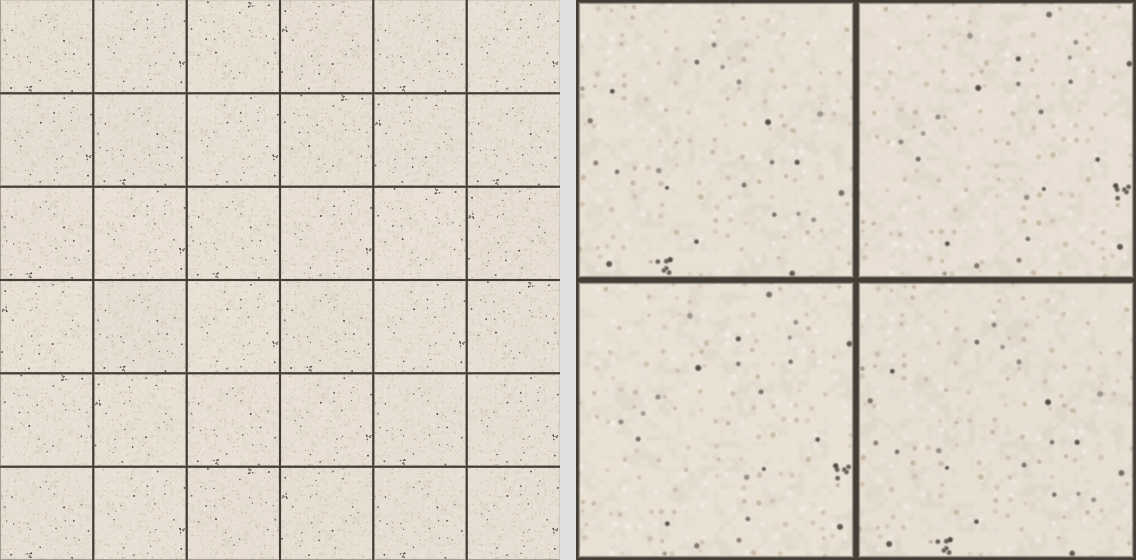
Left, the full canvas; right, a detail of the centre.
Reproduce this texture procedurally as a WebGL 2 fragment shader.

```glsl
#version 300 es
precision highp float;

uniform vec2 u_resolution;
out vec4 fragColor;

const float TILES = 6.0;
const vec3 CREAM = vec3(0.912, 0.876, 0.832);
const vec3 SAND = vec3(0.868, 0.836, 0.785);
const vec3 TAN = vec3(0.74, 0.67, 0.57);
const vec3 CHARCOAL = vec3(0.24, 0.22, 0.20);
const vec3 CHALK = vec3(0.955, 0.935, 0.905);
const vec3 GROUT = vec3(0.265, 0.245, 0.21);

float hash(vec2 p, float seed) {
    return fract(sin(dot(p, vec2(127.1, 311.7)) + seed * 74.7) * 43758.5453);
}

float valueNoise(vec2 p, float seed) {
    vec2 cell = floor(p);
    vec2 f = fract(p);
    f = f * f * (3.0 - 2.0 * f);
    float low = mix(hash(cell, seed), hash(cell + vec2(1, 0), seed), f.x);
    float high = mix(hash(cell + vec2(0, 1), seed), hash(cell + vec2(1, 1), seed), f.x);
    return mix(low, high, f.y);
}

// Soft round dot, in tile units
float dotMask(vec2 offset, float radius, float soft) {
    return 1.0 - smoothstep(radius - soft, radius + soft, length(offset));
}

// One jittered dot per grid cell, kept with the given chance
float specks(vec2 p, float cells, float chance, float radius, float soft, float seed) {
    vec2 cell = floor(p * cells);
    vec2 jitter = vec2(hash(cell, seed + 1.0), hash(cell, seed + 2.0));
    vec2 center = (cell + mix(vec2(0.2), vec2(0.8), jitter)) / cells;
    float present = step(hash(cell, seed), chance);
    float strength = mix(0.45, 1.0, hash(cell, seed + 3.0));
    float size = radius * mix(0.75, 1.25, hash(cell, seed + 4.0));
    return present * strength * dotMask(p - center, size, soft);
}

// Small tight group of dots
float cluster(vec2 p, vec2 center, float spread, float radius, float soft) {
    float mask = 0.0;
    for (int i = 0; i < 5; i++) {
        vec2 id = vec2(float(i), 3.0);
        vec2 offset = vec2(hash(id, 1.0), hash(id, 2.0)) * 2.0 - 1.0;
        mask = max(mask, dotMask(p - center - offset * spread, radius, soft));
    }
    return mask;
}

// Turn tile coordinates clockwise by quarter turns
vec2 quarterTurn(vec2 uv, float turns) {
    vec2 p = uv - 0.5;
    for (int i = 0; i < 3; i++) {
        if (float(i) < turns) p = vec2(p.y, -p.x);
    }
    return p + 0.5;
}

// The same stone face is laid in steps of a quarter turn
float tileTurns(vec2 tile) {
    float row = mod(TILES - 1.0 - tile.y, 5.0);
    return mod(mod(tile.x - row, TILES), 4.0);
}

vec3 stone(vec2 p, float soft) {
    float grain = valueNoise(p * 46.0, 5.0) * 0.6 + valueNoise(p * 19.0, 9.0) * 0.4;
    vec3 color = mix(CREAM, SAND, 0.75 * smoothstep(0.42, 0.82, grain));
    color = mix(color, CHALK, 0.7 * specks(p, 19.0, 0.28, 0.009, soft, 21.0));
    color = mix(color, TAN, 0.75 * specks(p, 21.0, 0.28, 0.008, soft, 33.0));
    color = mix(color, CHARCOAL, 0.9 * specks(p, 11.0, 0.24, 0.0085, soft, 47.0));
    float group = cluster(p, vec2(0.31, 0.045), 0.026, 0.008, soft);
    return mix(color, CHARCOAL, 0.75 * group);
}

// Grout along one axis: full inside, faint at the outer border
float groutLine(float x, float soft) {
    float index = round(x);
    float strength = index < 0.5 ? 0.4 : (index > TILES - 0.5 ? 0.12 : 1.0);
    return strength * (1.0 - smoothstep(0.012 - soft, 0.012 + soft, abs(x - index)));
}

void main() {
    vec2 grid = gl_FragCoord.xy / u_resolution * TILES;
    vec2 tile = floor(grid);
    float pixel = TILES / min(u_resolution.x, u_resolution.y);
    float soft = max(0.006, 0.5 * pixel);

    // Stone face with a slight tone shift per tile
    vec3 color = stone(quarterTurn(fract(grid), tileTurns(tile)), soft);
    color += (hash(tile, 61.0) - 0.5) * 0.010;

    // Grout joints
    float joint = max(groutLine(grid.x, soft), groutLine(grid.y, soft));
    fragColor = vec4(mix(color, GROUT, joint), 1.0);
}
```
